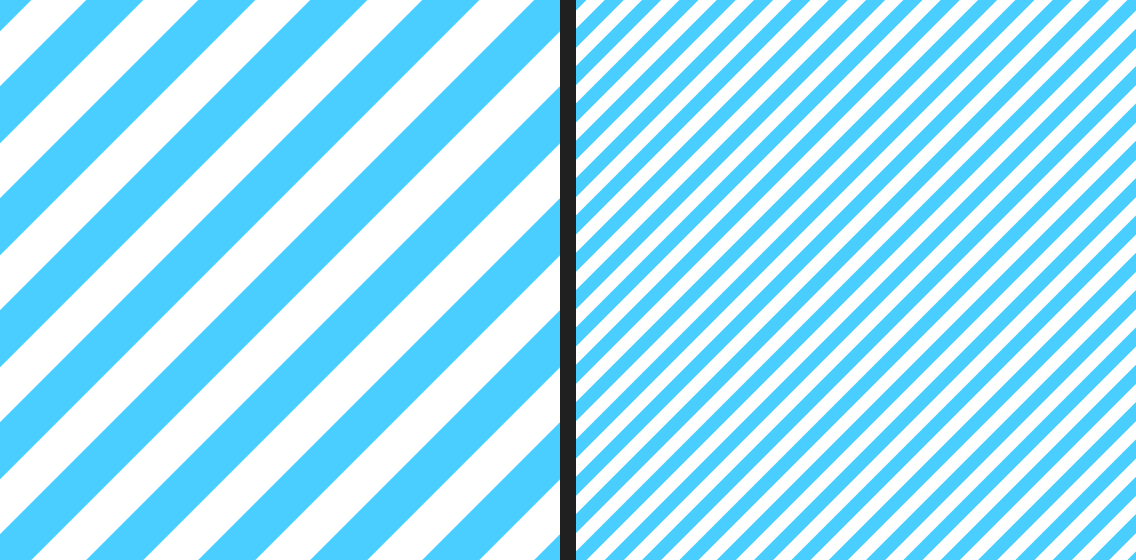
Left, the tile; right, the same tile 3 across and 3 down.
Give the GLSL for this pattern, as a Shadertoy shader.

```glsl
// Signed distance to the nearest stripe edge, in stripe periods; negative inside
float stripeDistance(float phase) {
    return abs(fract(phase + 0.5) - 0.5) - 0.2555;
}

void mainImage(out vec4 fragColor, in vec2 fragCoord) {
    vec2 uv = fragCoord / iResolution.xy;

    // Five rising diagonal stripes per canvas side
    float phase = 5.0 * (uv.x - uv.y) - 0.025;

    // Edge softened over one pixel footprint
    float halfPixel = 0.5 * fwidth(phase);
    float gap = smoothstep(-halfPixel, halfPixel, stripeDistance(phase));

    vec3 skyBlue = vec3(0.29, 0.808, 1.0);
    vec3 white = vec3(1.0);
    fragColor = vec4(mix(skyBlue, white, gap), 1.0);
}
```
